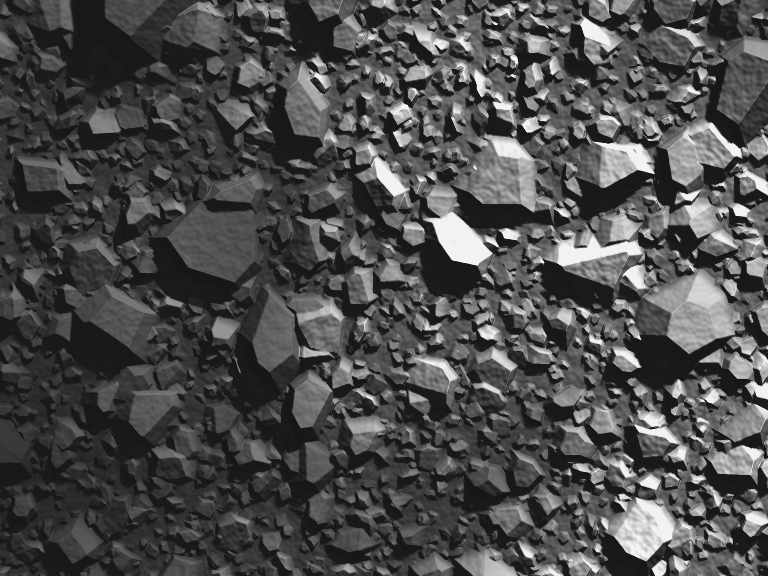
Reproduce this texture procedurally as a WebGL 1 fragment shader.

```glsl
precision highp float;
// Field of angular grey rubble under a low sun from the upper right.

uniform vec2 u_resolution;

const float TAU = 6.28319;
const vec2 SUN_HEADING = vec2(0.5, 0.866);
const float SUN_SLOPE = 0.6;

vec4 hash4(vec2 cell) {
  vec4 q = fract(cell.xyxy * vec4(0.1031, 0.1030, 0.0973, 0.1099));
  q += dot(q, q.wzxy + 33.33);
  return fract((q.xxyz + q.zzyw) * q.zywx);
}

mat2 rotation(float angle) {
  float c = cos(angle), s = sin(angle);
  return mat2(c, s, -s, c);
}

float cornerSlope(vec2 corner, vec2 offset) {
  float angle = TAU * hash4(corner).x;
  return dot(vec2(cos(angle), sin(angle)), offset);
}

float gradientNoise(vec2 p) {
  vec2 i = floor(p), f = fract(p);
  vec2 u = f * f * f * (f * (f * 6.0 - 15.0) + 10.0);
  vec2 e = vec2(1.0, 0.0);
  float low = mix(cornerSlope(i, f), cornerSlope(i + e, f - e), u.x);
  float high = mix(cornerSlope(i + e.yx, f - e.yx), cornerSlope(i + 1.0, f - 1.0), u.x);
  return mix(low, high, u.y);
}

// Height of one stone: a tilted top cut by six sloping faces.
float stoneHeight(vec2 q, float radius, vec4 seed) {
  float reach = 1.25 * radius - length(q);
  if (reach <= 0.0) return 0.0;
  q = rotation(seed.x * TAU) * q;
  q.y *= 1.0 + 0.6 * seed.y;
  vec2 tilt = 0.8 * (seed.zw - 0.5);
  float height = min(radius * (0.42 + 0.4 * seed.y) + dot(q, tilt), reach * 2.6);
  for (int i = 0; i < 6; i++) {
    float k = float(i);
    float vary = fract(seed.z * 13.7 * (k + 1.0) + seed.w * 5.3);
    float angle = (k + 0.7 * vary) * TAU / 6.0;
    float edge = radius * (0.72 + 0.32 * fract(vary * 7.9));
    float steepness = 0.7 + 2.2 * fract(vary * 17.3);
    height = min(height, (edge - dot(q, vec2(cos(angle), sin(angle)))) * steepness);
  }
  return height;
}

// Highest stone over six sizes: x is height, y is its tone.
vec2 rubble(vec2 p) {
  vec2 top = vec2(0.0, 0.35);
  float size = 0.36;
  for (int layer = 0; layer < 6; layer++) {
    float level = float(layer);
    vec2 g = rotation(0.4 + level * 1.1) * p / size + level * 17.0;
    vec2 base = floor(g - 0.5);
    float density = min(0.3 + 0.17 * level, 1.0);
    for (int n = 0; n < 4; n++) {
      float k = float(n);
      vec2 cell = base + vec2(mod(k, 2.0), floor(k / 2.0));
      vec4 place = hash4(cell + 41.0 * level);
      if (place.z < density) {
        vec4 seed = hash4(cell + 71.3 + 23.0 * level);
        vec2 q = g - cell - 0.5 - 0.8 * (place.xy - 0.5);
        float radius = mix(0.3, 0.48, place.w);
        float height = stoneHeight(q, radius, seed) * size;
        if (height > top.x) top = vec2(height, seed.w);
      }
    }
    size *= 0.61;
  }
  return top;
}

// Stones with a rough skin; the roughness is too low to cast shadows.
vec2 roughRubble(vec2 p) {
  vec2 stones = rubble(p);
  float rough = 0.0022 * gradientNoise(p * 46.0) + 0.0011 * gradientNoise(p * 115.0);
  return stones + vec2(rough, 0.0);
}

// Share of sunlight blocked by stones toward the sun.
float castShadow(vec2 p, float height) {
  float blocked = 0.0;
  float travel = 0.004;
  for (int i = 0; i < 12; i++) {
    float rise = rubble(p + SUN_HEADING * travel).x - height - travel * SUN_SLOPE;
    blocked = max(blocked, rise / (0.004 + 0.12 * travel));
    travel *= 1.4;
  }
  return smoothstep(0.0, 1.0, blocked);
}

void main() {
  vec2 uv = gl_FragCoord.xy / u_resolution;
  vec2 p = gl_FragCoord.xy / u_resolution.y + vec2(3.7, 2.3);

  // Softened normal and tone from the four surrounding points.
  vec2 reach = vec2(0.0021, 0.0);
  vec2 left = roughRubble(p - reach), right = roughRubble(p + reach);
  vec2 below = roughRubble(p - reach.yx), above = roughRubble(p + reach.yx);
  vec2 middle = (left + right + below + above) / 4.0;
  vec2 slope = vec2(right.x - left.x, above.x - below.x) / (2.0 * reach.x);
  vec3 normal = normalize(vec3(-slope, 1.0));
  float tone = 0.7 + 0.6 * middle.y;

  // Sunlight and shadow, darker between the stones.
  vec3 sun = normalize(vec3(SUN_HEADING, SUN_SLOPE));
  float lit = max(dot(normal, sun), 0.0) * (1.0 - castShadow(p, middle.x));
  lit *= mix(0.6, 1.0, smoothstep(0.0, 0.02, middle.x));

  // Broad patches of light that fade toward the dim left side.
  float exposure = mix(0.3, 1.02, smoothstep(0.0, 0.95, uv.x + 0.2 * (uv.y - 0.5)));
  exposure *= 1.0 + 0.75 * gradientNoise(p * 2.6);
  float grey = 0.085 + tone * (0.02 * normal.z + exposure * lit);
  gl_FragColor = vec4(vec3(min(grey, 0.95)), 1.0);
}
```
